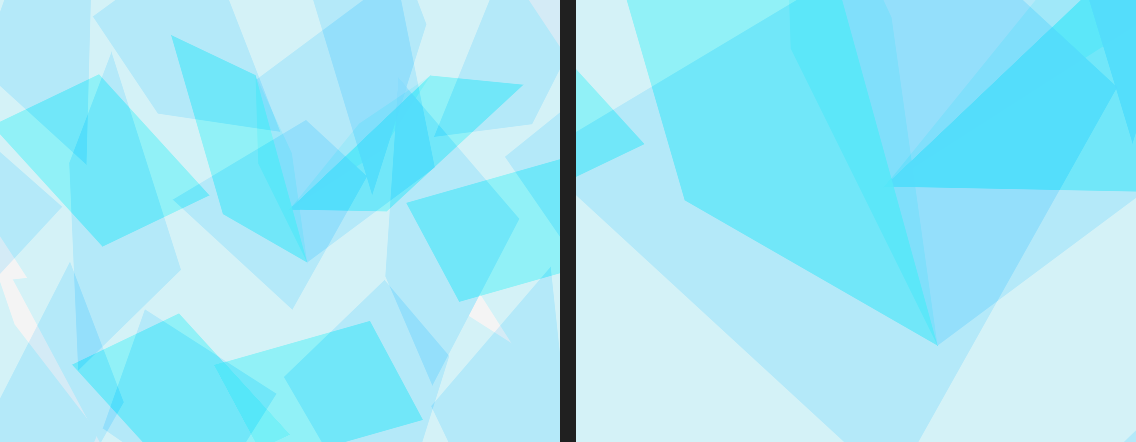
Left: the whole. Right: its middle third, enlarged.
Write a Shadertoy shader that draws this background.

```glsl
// Overlapping translucent quadrilaterals in pale blue and cyan, with sharp shards meeting near the centre.

float cross2(vec2 a, vec2 b) { return a.x * b.y - a.y * b.x; }

// Signed distance to the line a-b, positive on its left
float edge(vec2 p, vec2 a, vec2 b) { return cross2(normalize(b - a), p - a); }

// Antialiased coverage of a convex quad with either winding
float quad(vec2 p, vec2 a, vec2 b, vec2 c, vec2 d) {
    float winding = sign(cross2(c - a, d - b));
    float inside = min(min(winding * edge(p, a, b), winding * edge(p, b, c)),
                       min(winding * edge(p, c, d), winding * edge(p, d, a)));
    return smoothstep(-0.5, 0.5, inside * iResolution.y);
}

vec2 polar(float angle, float radius) { return radius * vec2(cos(angle), sin(angle)); }

// One corner of an irregular diamond, displaced by sines
vec2 corner(float i, float seed, vec2 size) {
    float angle = i * 1.5708 + 0.35 * sin(seed) + 0.4 * sin(seed * 2.3 + i * 4.1);
    return size * polar(angle, 1.0 + 0.28 * sin(seed * 5.7 + i * 2.7));
}

float facet(vec2 p, float seed, vec2 size) {
    return quad(p, corner(0.0, seed, size), corner(1.0, seed, size),
                corner(2.0, seed, size), corner(3.0, seed, size));
}

void mainImage(out vec4 fragColor, in vec2 fragCoord) {
    vec2 p = fragCoord / iResolution.y;
    float pale = 0.0, blue = 0.0, cyan = 0.0;

    // Staggered lattice of large facets
    for (int row = -1; row <= 3; row++) {
        for (int column = -1; column <= 4; column++) {
            vec2 cell = vec2(column, row);
            vec2 centre = vec2(0.36 * cell.x + 0.18 * mod(cell.y, 2.0), 0.05 + 0.42 * cell.y);
            float seed = dot(cell, vec2(1.7, 4.3));
            pale = max(pale, facet(p - centre, seed + 2.0, vec2(0.3, 0.5)));
            blue += facet(p - centre - vec2(0.09, 0.04), seed, vec2(0.19, 0.3));
        }
    }

    // Cyan slabs, two of each slant
    for (int k = 0; k < 2; k++) {
        float n = float(k);
        vec2 left = p - vec2(0.228, 0.637) - n * vec2(0.181, -0.541);
        vec2 right = p - vec2(1.155, 0.479) + n * vec2(0.434, 0.367);
        vec2 u = vec2(0.125, -0.137), v = vec2(0.121, 0.058);
        cyan += quad(left, u + v, u - v, -u - v, v - u);
        u = vec2(0.06, -0.112);
        v = vec2(0.176, 0.05);
        cyan += quad(right, u + v, u - v, -u - v, v - u);
    }

    // Mirrored shards, each with a brighter sliver along one side
    for (float side = -1.0; side < 2.0; side += 2.0) {
        vec2 q = p - vec2(0.675, 0.466) - side * vec2(-0.02, 0.06);
        float a = 1.3 - side * 0.81;
        cyan += quad(q, vec2(0.0), polar(a + side * 0.27, 0.44), polar(a, 0.6),
                     polar(a - side * 0.51, 0.22));
        cyan += 0.3 * quad(q, vec2(0.0), polar(a + side * 0.4, 0.25),
                           polar(a + side * 0.27, 0.44), polar(a + side * 0.08, 0.25));
    }

    // Broad blue facet rising between the shards
    vec2 base = p - vec2(0.695, 0.406);
    blue += quad(base, vec2(0.0), polar(0.64, 0.36), polar(1.27, 0.68), polar(1.84, 0.43));

    // Each layer absorbs mostly red light
    vec3 colour = vec3(0.957);
    colour += pale * vec3(-0.125, -0.007, 0.013);
    colour += min(blue, 2.3) * vec3(-0.125, -0.037, 0.008);
    colour += min(cyan, 1.4) * vec3(-0.265, -0.006, 0.0);
    fragColor = vec4(clamp(colour, vec3(0.33, 0.86, 0.9), vec3(0.99)), 1.0);
}
```
